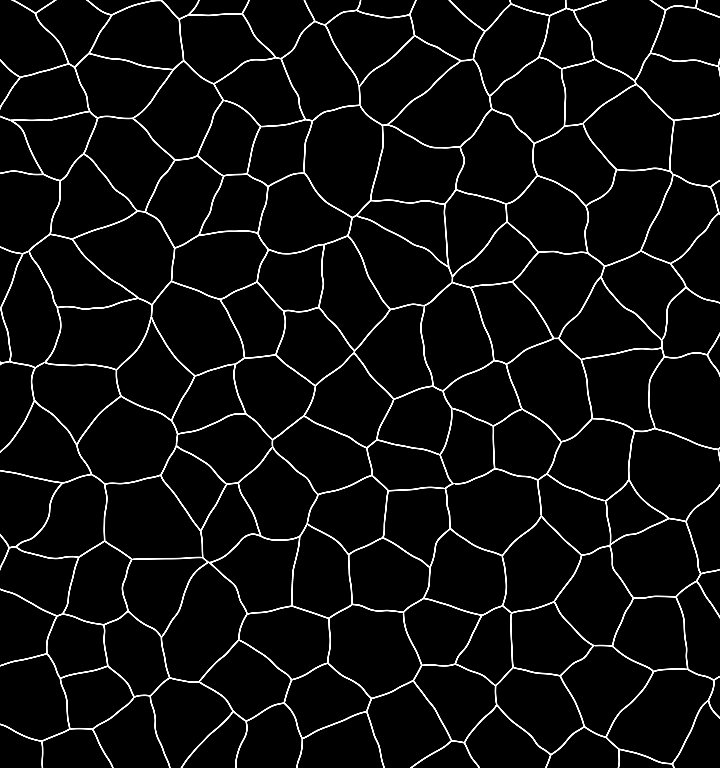
Write a Shadertoy shader that draws this pattern.

```glsl
// Draws an irregular network of thin, wavy white cell walls on black.

const vec3 CELL_COLOR = vec3(0.0);
const vec3 WALL_COLOR = vec3(1.0);
const float CELLS_PER_HEIGHT = 10.8;
const float WALL_HALF_WIDTH = 0.00118; // in canvas heights
const float ROW_STEP = 0.866;          // row spacing of a hexagonal lattice
const float JITTER = 0.74;

// Sine-free hash: two values from 0 to 1
vec2 hash22(vec2 p) {
    vec3 h = fract(p.xyx * vec3(0.1031, 0.1030, 0.0973));
    h += dot(h, h.yzx + 33.33);
    return fract((h.xx + h.yz) * h.zy);
}

// Smooth vector noise, centred on zero
vec2 noise22(vec2 p) {
    vec2 i = floor(p), f = fract(p);
    vec2 u = f * f * f * (f * (f * 6.0 - 15.0) + 10.0);
    vec2 low = mix(hash22(i), hash22(i + vec2(1, 0)), u.x);
    vec2 high = mix(hash22(i + vec2(0, 1)), hash22(i + vec2(1, 1)), u.x);
    return mix(low, high, u.y) - 0.5;
}

// Bends the plane so that straight walls become wavy
vec2 warp(vec2 p, float broad, float fine) {
    return p + broad * noise22(p * 1.5 + 17.0) + fine * noise22(p * 4.0 + 53.0);
}

// Jittered seed on a staggered lattice
vec2 seedPoint(vec2 id, float jitter) {
    vec2 site = vec2(id.x + 0.5 * mod(id.y, 2.0), id.y * ROW_STEP);
    return site + jitter * (hash22(id + 71.0) - 0.5);
}

// Distance to the nearest Voronoi wall (x) and the wall normal (yz)
vec3 nearestWall(vec2 p, float jitter) {
    float row = round(p.y / ROW_STEP);
    vec2 base = vec2(round(p.x - 0.5 * mod(row, 2.0)), row);

    // Closest seed
    vec2 nearest = vec2(0.0);
    float best = 1e5;
    for (int j = -2; j <= 2; j++)
    for (int i = -2; i <= 2; i++) {
        vec2 r = seedPoint(base + vec2(i, j), jitter) - p;
        if (dot(r, r) < best) {
            best = dot(r, r);
            nearest = r;
        }
    }

    // Closest bisector between that seed and its neighbours
    vec3 wall = vec3(1e5, 1.0, 0.0);
    for (int j = -2; j <= 2; j++)
    for (int i = -2; i <= 2; i++) {
        vec2 r = seedPoint(base + vec2(i, j), jitter) - p;
        vec2 gap = r - nearest;
        if (dot(gap, gap) > 1e-5) {
            vec2 normal = normalize(gap);
            float d = dot(0.5 * (r + nearest), normal);
            if (d < wall.x) wall = vec3(d, normal);
        }
    }
    return wall;
}

void mainImage(out vec4 fragColor, in vec2 fragCoord) {
    vec2 p = fragCoord / iResolution.y * CELLS_PER_HEIGHT;
    vec2 q = warp(p, 0.24, 0.05);
    vec3 wall = nearestWall(q, JITTER);

    // Undo the local stretch of the warp to keep an even line width
    vec2 slope = vec2(dot(dFdx(q), wall.yz), dot(dFdy(q), wall.yz));
    float pixels = wall.x / max(length(slope), 1e-5);

    // Crisp wall with a narrow smooth edge
    float halfWidth = WALL_HALF_WIDTH * iResolution.y;
    float ink = 1.0 - smoothstep(halfWidth - 0.3, halfWidth + 0.3, pixels);
    fragColor = vec4(mix(CELL_COLOR, WALL_COLOR, ink), 1.0);
}
```
